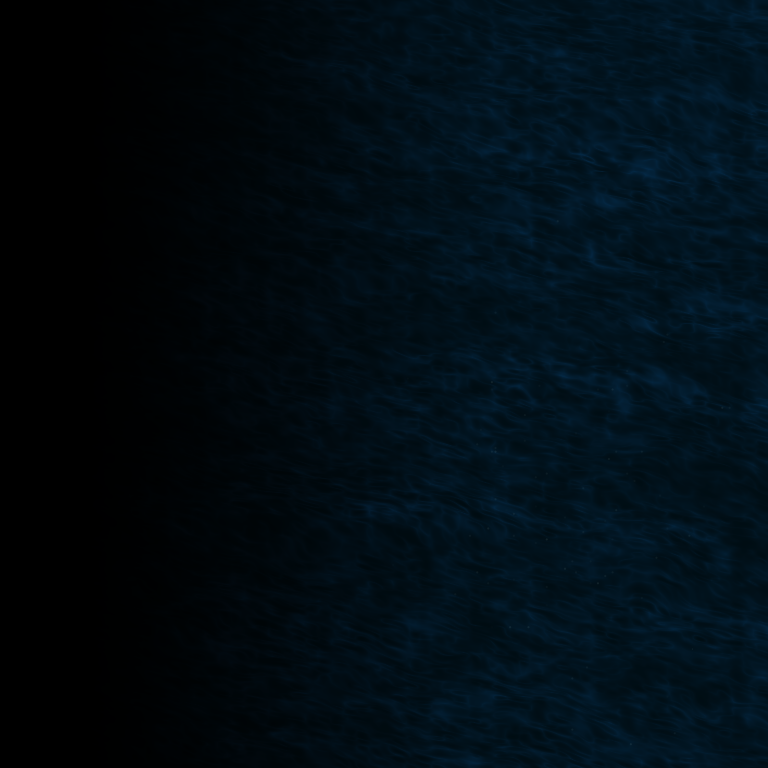
Reproduce this texture procedurally as a WebGL 2 fragment shader.

```glsl
#version 300 es
precision highp float;
// Dark night sea: fine slanted ripples emerging from black shadow on the left.

#define FADE_START 0.10
#define FADE_END 0.66
#define RIPPLE_SLANT 0.26
#define RIPPLE_GAIN 0.62
#define PATCH_GAIN 0.34
#define CREST_GAIN 0.17
#define SPARK_CELLS 210.0
#define SPARK_GAIN 0.07

uniform vec2 u_resolution;
out vec4 fragColor;

const vec3 TROUGH = vec3(0.002, 0.054, 0.082);
const vec3 CREST = vec3(0.014, 0.138, 0.235);

// Brighter swells: centre x, centre y, half width
const int SWELLS = 11;
const vec3 SWELL[SWELLS] = vec3[](
    vec3(0.70, 0.797, 0.14), vec3(0.96, 0.862, 0.12),
    vec3(0.82, 0.738, 0.12), vec3(0.97, 0.687, 0.07),
    vec3(0.86, 0.660, 0.09), vec3(0.88, 0.580, 0.13),
    vec3(0.72, 0.520, 0.15), vec3(0.95, 0.065, 0.12),
    vec3(0.96, 0.942, 0.09), vec3(0.55, 0.535, 0.09),
    vec3(0.52, 0.335, 0.09));

float hash(vec2 p) {
    vec3 q = fract(vec3(p.xyx) * 0.1031);
    q += dot(q, q.yzx + 33.33);
    return fract((q.x + q.y) * q.z);
}

float noise(vec2 p) {
    vec2 i = floor(p), f = fract(p);
    f = f * f * (3.0 - 2.0 * f);
    return mix(mix(hash(i), hash(i + vec2(1, 0)), f.x),
               mix(hash(i + vec2(0, 1)), hash(i + vec2(1, 1)), f.x), f.y);
}

float fbm(vec2 p) {
    float sum = 0.0, amp = 0.5;
    for (int i = 0; i < 4; i++) {
        sum += amp * noise(p);
        p = mat2(1.9, -0.35, 0.35, 1.9) * p + 17.3;
        amp *= 0.5;
    }
    return sum / 0.9375;
}

// Thin broken crests, stretched sideways and falling to the right
float ripples(vec2 p) {
    float bend = fbm(p * vec2(7.0, 15.0)) - 0.5;
    vec2 q = vec2(p.x, p.y + RIPPLE_SLANT * p.x + 0.045 * bend);
    float sum = 0.0, amp = 0.5, scale = 1.0;
    for (int i = 0; i < 3; i++) {
        vec2 r = q * vec2(24.0, 72.0) * scale + 31.0 * float(i);
        float ridge = 1.0 - abs(2.0 * noise(r) - 1.0);
        float broken = noise(r * vec2(1.3, 0.6) + 9.0);
        sum += amp * (ridge * ridge * broken * 2.0 - 0.42);
        scale *= 1.6;
        amp *= 0.9;
    }
    return sum;
}

// Soft horizontal glow of the larger swells
float swellGlow(vec2 p) {
    float glow = 0.0;
    float wobble = 0.03 * (fbm(p * vec2(13.0, 20.0)) - 0.5);
    for (int i = 0; i < SWELLS; i++) {
        vec2 d = p - SWELL[i].xy;
        d.y += 0.06 * d.x + wobble;
        d /= vec2(SWELL[i].z, 0.011);
        glow += exp(-dot(d, d));
    }
    return glow;
}

// Sparse tiny glints in the lower right
float sparks(vec2 p) {
    vec2 cell = floor(p * SPARK_CELLS), f = fract(p * SPARK_CELLS) - 0.5;
    vec2 area = (p - vec2(0.74, 0.34)) / vec2(0.15, 0.22);
    float chance = 0.022 * exp(-dot(area, area));
    float glint = smoothstep(0.45, 0.1, length(f)) * hash(cell + 53.0);
    return step(1.0 - chance, hash(cell + 7.0)) * glint;
}

void main() {
    vec2 p = gl_FragCoord.xy / u_resolution;

    // Broad patches and fine ripples
    float patches = fbm(vec2(p.x * 4.0, p.y * 17.0 + p.x * 2.0) + vec2(2.0, 5.0));
    float ridge = ripples(p);
    float height = 0.17 + PATCH_GAIN * (patches - 0.5);
    height += RIPPLE_GAIN * ridge * (0.25 + patches);
    height += CREST_GAIN * swellGlow(p) * max(0.8 + 1.5 * ridge, 0.0);
    height += 0.10 * smoothstep(0.35, 1.0, p.y) * smoothstep(0.3, 1.0, p.x);

    // Water colour, bluer toward the crests
    vec3 col = mix(TROUGH, CREST, clamp(height, -0.2, 1.1));

    // Shadow on the left
    float t = clamp((p.x - FADE_START) / (FADE_END - FADE_START), 0.0, 1.0);
    float light = mix(t, t * t * (3.0 - 2.0 * t), 0.75);
    col *= light * mix(0.94, 1.10, p.x);
    col += SPARK_GAIN * sparks(p) * vec3(0.9, 1.0, 0.9);

    fragColor = vec4(max(col, 0.0), 1.0);
}
```
